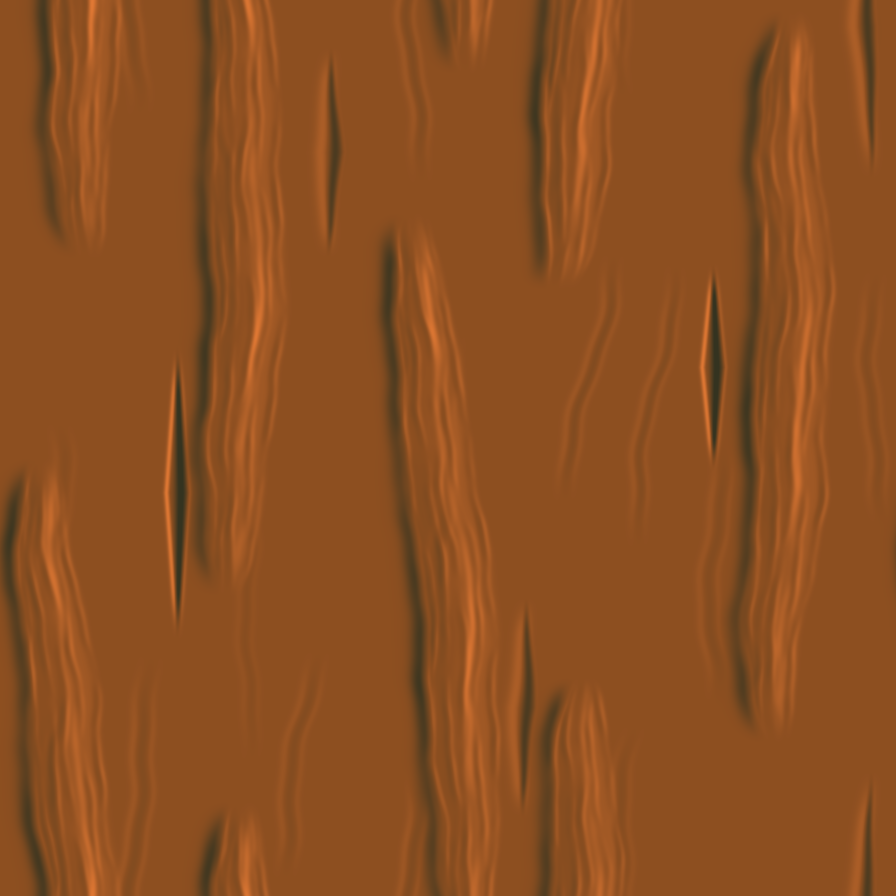
This texture is drawn by a WebGL 1 fragment shader. Its source:

```glsl
precision highp float;
// Stylised tree bark: long carved ridges, narrow slits and faint creases on flat brown.
uniform vec2 u_resolution;

#define RIDGES 5
#define SLITS 5
#define CREASES 15
#define GRAIN_LINES 5
#define RIDGE_WIDTH 0.043
#define SLIT_WIDTH 0.012
#define WANDER 0.012
#define BARK vec3(0.553, 0.309, 0.127)
#define LIT_STEP vec3(0.185, 0.092, 0.043)
#define SHADE_STEP vec3(0.135, 0.042, 0.001)

float hash(float n) { return fract(sin(n * 127.1 + 3.7) * 4375.85); }

float bump(float x, float size) {
  x /= size;
  return exp(-x * x);
}

// Shortest offset on the repeating canvas
vec2 wrapOffset(vec2 d) { return fract(d + 0.5) - 0.5; }

// Layered sines, about -1 to 1
float wander(float y, float seed) {
  return 0.6 * sin(y * 9.0 + seed * 6.1)
       + 0.3 * sin(y * 23.0 + seed * 11.3)
       + 0.1 * sin(y * 61.0 + seed * 17.9);
}

// Slow change of strength along a line, 0 to 1
float vary(float y, float seed) { return 0.5 + 0.5 * wander(y * 1.7, seed + 4.3); }

// Raised plate: dark groove on the left, grain inside, lit slope on the right
float ridge(vec2 p, float id) {
  float seed = id + 0.37;
  vec2 centre = vec2((id + 0.2 + 0.3 * hash(seed)) / float(RIDGES), fract(id * 0.62 + 0.1));
  vec2 d = wrapOffset(p - centre);
  float v = d.y / mix(0.27, 0.43, hash(seed + 20.0));
  float fade = smoothstep(0.0, 0.16, 1.0 - abs(v));
  float w = RIDGE_WIDTH * mix(0.28, 1.0, sqrt(max(0.0, 1.0 - v * v)));
  float tilt = 0.07 * (hash(seed + 30.0) - 0.5);
  float x = d.x - tilt * v - WANDER * wander(d.y, seed);
  float u = x / w;

  // Groove, its soft shadow and its thin rim
  float edge = x + w + 0.003 * wander(d.y * 2.3, seed + 2.0);
  float depth = mix(0.45, 1.0, vary(d.y, seed));
  float groove = bump(edge, edge < 0.0 ? 0.010 : 0.006);
  float s = -2.1 * depth * groove;
  s -= 0.45 * vary(d.y, seed + 7.0) * bump(edge - 0.008, 0.022);
  s += 0.75 * vary(d.y, seed + 1.0) * bump(edge - 0.011, 0.0028);

  // Warm slope and its bright crest
  s += 0.38 * smoothstep(-0.4, 0.5, u) * (1.0 - smoothstep(0.7, 1.2, u));
  float crest = x - 0.35 * w - 0.003 * wander(d.y * 2.0, seed + 5.0);
  s += 1.25 * vary(d.y, seed + 3.0) * bump(crest, 0.0045);

  // Lengthwise grain
  for (int k = 0; k < GRAIN_LINES; k++) {
    float lineSeed = seed + float(k) * 2.7;
    float offset = w * (-0.6 + 0.4 * float(k)) + 0.004 * wander(d.y * 2.2, lineSeed);
    float g = x - offset;
    s += 0.65 * vary(d.y * 2.0, lineSeed) * (bump(g, 0.003) - 0.8 * bump(g + 0.006, 0.004));
  }
  return s * fade;
}

// Spindle-shaped opening: lit left wall, dark right wall, thin outer rim
float slit(vec2 p, float id) {
  float seed = id + 50.3;
  vec2 centre = vec2((id + 0.8 + 0.2 * hash(seed)) / float(SLITS), fract(id * 0.38 + 0.45));
  vec2 d = wrapOffset(p - centre);
  float v = d.y / mix(0.11, 0.18, hash(seed + 9.0));
  float fade = smoothstep(0.0, 0.35, 1.0 - abs(v));
  float softness = mod(id, 3.0) < 0.5 ? 0.0 : 1.0;
  float w = SLIT_WIDTH * max(0.0, 1.0 - abs(v));
  float x = d.x - 0.6 * WANDER * softness * wander(d.y, seed);
  float s = mix(1.7, 0.65, softness) * bump(x + w, mix(0.003, 0.008, softness));
  s -= mix(2.8, 1.9, softness) * bump(x - 0.35 * w, 0.002 + 0.45 * w);
  s += mix(0.9, 0.3, softness) * bump(x - w - 0.002, 0.0028);
  return s * fade;
}

// Faint pair of soft folds
float crease(vec2 p, float id) {
  float seed = id + 90.7;
  vec2 centre = vec2(fract(id * 0.618 + 0.08 * hash(seed)), hash(seed + 13.0));
  vec2 d = wrapOffset(p - centre);
  float v = d.y / mix(0.10, 0.21, hash(seed + 27.0));
  float fade = smoothstep(0.0, 0.5, 1.0 - abs(v));
  float tilt = 0.05 * (hash(seed + 41.0) - 0.5);
  float x = d.x - tilt * v - 1.1 * WANDER * wander(d.y * 1.4, seed);
  float gap = mix(0.007, 0.011, hash(seed + 5.0));
  float s = bump(x + gap, 0.005) - bump(x, 0.006) + 0.8 * bump(x - gap, 0.004);
  return s * fade * mix(0.16, 0.36, hash(seed + 61.0));
}

void main() {
  vec2 p = gl_FragCoord.xy / u_resolution.y;
  float light = 0.0;
  for (int i = 0; i < RIDGES; i++) light += ridge(p, float(i));
  for (int i = 0; i < SLITS; i++) light += slit(p, float(i));
  for (int i = 0; i < CREASES; i++) light += crease(p, float(i));

  // Lit slopes turn orange, shaded ones a dull green
  vec3 color = BARK + LIT_STEP * clamp(light, 0.0, 2.2) + SHADE_STEP * clamp(light, -2.6, 0.0);
  gl_FragColor = vec4(color, 1.0);
}
```
